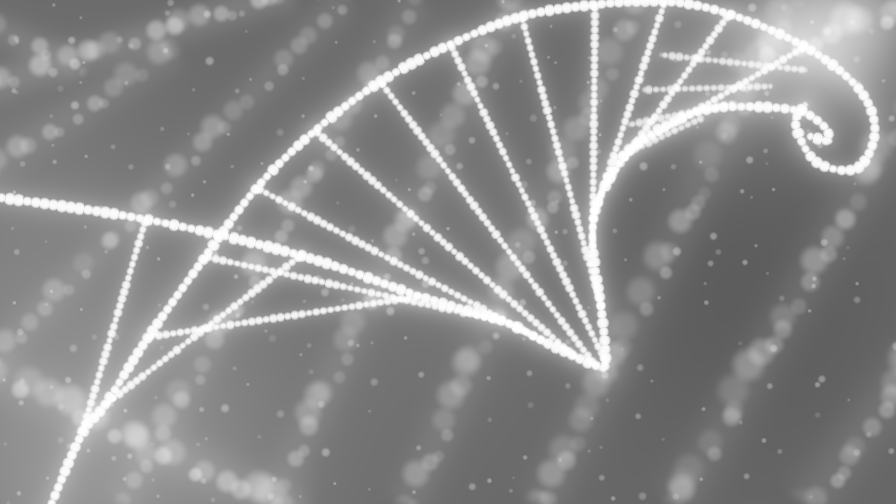
A Shadertoy shader for this background:

```glsl
// Glowing beaded double helix over blurred bead chains and drifting dust, in greys.

// Canvas units: the height is 4.32, the origin is at the lower left.
const float HEIGHT = 4.32;
const float BASE_GREY = 0.41;
const float STRAND_GAP = 0.075;
const float STRAND_BEAD = 0.043;
const float RUNG_GAP = 0.062;
const float RUNG_BEAD = 0.031;
const float BOKEH_GAP = 0.15;
const float BEAD_SOFTNESS = 0.016;
const int KNOTS = 20;
const int CURVE_STEPS = 5;
const int RUNGS = 13;

// Knots of the two strands; equal indices are joined by rungs.
const vec2 OUTER[20] = vec2[20](
    vec2(.40, -.10), vec2(.70, .60), vec2(.90, .85), vec2(1.27, 1.43), vec2(1.76, 2.12),
    vec2(2.20, 2.71), vec2(2.70, 3.20), vec2(3.26, 3.62), vec2(3.86, 3.94), vec2(4.47, 4.18),
    vec2(5.10, 4.28), vec2(5.70, 4.31), vec2(6.25, 4.20), vec2(6.90, 3.92), vec2(7.36, 3.56),
    vec2(7.50, 3.20), vec2(7.35, 2.88), vec2(7.00, 2.93), vec2(6.82, 3.25), vec2(6.90, 3.42));
const vec2 INNER[20] = vec2[20](
    vec2(-.10, 2.64), vec2(1.25, 2.44), vec2(2.58, 2.13), vec2(3.60, 1.78), vec2(4.30, 1.57),
    vec2(4.65, 1.40), vec2(4.92, 1.27), vec2(5.10, 1.19), vec2(5.19, 1.22), vec2(5.15, 1.70),
    vec2(5.08, 2.20), vec2(5.10, 2.50), vec2(5.20, 2.75), vec2(5.40, 3.04), vec2(5.80, 3.29),
    vec2(6.20, 3.40), vec2(6.80, 3.38), vec2(7.05, 3.25), vec2(7.10, 3.12), vec2(6.95, 3.15));

float hash(vec2 p) {
    return fract(sin(dot(p, vec2(127.1, 311.7))) * 43758.5453);
}

float spot(vec2 p, vec2 center, float radius) {
    vec2 q = (p - center) / radius;
    return exp(-dot(q, q));
}

// Distance to a segment, and length along it.
vec2 toSegment(vec2 p, vec2 a, vec2 b) {
    vec2 ab = b - a;
    float t = clamp(dot(p - a, ab) / dot(ab, ab), 0.0, 1.0);
    return vec2(length(p - a - ab * t), t * length(ab));
}

// Row of sharp beads on a thin thread with a halo.
float beads(vec2 path, float gap, float radius, float seed) {
    float cell = path.y / gap;
    float r = radius * mix(0.6, 1.1, hash(vec2(floor(cell), seed)));
    float d = length(vec2((fract(cell) - 0.5) * gap, path.x));
    float bead = smoothstep(r + BEAD_SOFTNESS, r - BEAD_SOFTNESS, d);
    float thread = smoothstep(radius, 0.0, path.x);
    return 2.2 * bead + 0.8 * thread + 0.38 * exp(-path.x * 0.5 / radius);
}

vec2 knot(int strand, int i) {
    i = clamp(i, 0, KNOTS - 1);
    return strand == 0 ? OUTER[i] : INNER[i];
}

// Nearest point of a Catmull-Rom strand: distance and arc length.
vec2 toStrand(vec2 p, int strand) {
    vec2 best = vec2(1e3, 0.0);
    float travelled = 0.0;
    vec2 last = knot(strand, 0);
    for (int i = 0; i < KNOTS - 1; i++) {
        vec2 a = knot(strand, i - 1), b = knot(strand, i);
        vec2 c = knot(strand, i + 1), d = knot(strand, i + 2);
        for (int k = 1; k <= CURVE_STEPS; k++) {
            float t = float(k) / float(CURVE_STEPS);
            vec2 next = b + 0.5 * t * (c - a + t * (2.0 * a - 5.0 * b + 4.0 * c - d
                      + t * (3.0 * (b - c) + d - a)));
            vec2 path = toSegment(p, last, next);
            if (path.x < best.x) best = vec2(path.x, travelled + path.y);
            travelled += length(next - last);
            last = next;
        }
    }
    return best;
}

// Out-of-focus chain of jittered discs.
float bokeh(vec2 p, vec2 a, vec2 b, float size, float seed) {
    vec2 dir = normalize(b - a);
    vec2 q = vec2(dot(p - a, dir), dot(p - a, vec2(-dir.y, dir.x)));
    float sum = 0.22 * exp(-q.y * q.y / (size * size * 2.0));
    for (int k = -1; k <= 1; k++) {
        float cell = floor(q.x / BOKEH_GAP) + float(k);
        float h = hash(vec2(cell, seed)), g = hash(vec2(seed + 7.0, cell));
        vec2 center = vec2((cell + h) * BOKEH_GAP, (g - 0.5) * size);
        float r = size * mix(0.5, 1.25, g);
        sum += mix(0.25, 0.75, h) * smoothstep(r, r * 0.35, length(q - center));
    }
    return sum * smoothstep(-0.1, 0.1, q.x) * smoothstep(0.1, -0.1, q.x - length(b - a));
}

float dust(vec2 p, float size, float seed) {
    vec2 cell = floor(p / size);
    float h = hash(cell + seed), g = hash(cell.yx + seed + 3.7);
    float r = mix(0.018, 0.05, g * g);
    float d = length(p - (cell + 0.2 + 0.6 * vec2(g, fract(h * 17.0))) * size);
    return step(0.45, h) * mix(0.15, 0.5, fract(g * 9.0)) * smoothstep(r, r * 0.3, d);
}

void mainImage(out vec4 fragColor, in vec2 fragCoord) {
    vec2 p = fragCoord / iResolution.xy * vec2(HEIGHT * 16.0 / 9.0, HEIGHT);

    // Soft backdrop
    float grey = BASE_GREY + 0.17 * spot(p, vec2(0.8, 0.3), 1.7) + 0.05 * spot(p, vec2(3.8, 2.3), 1.6)
               - 0.05 * spot(p, vec2(6.3, 1.8), 1.5) + 0.06 * spot(p, vec2(0.2, 2.5), 1.5);

    // Blurred chains fanning out to the right
    float haze = 0.0;
    for (int i = 0; i < 7; i++) {
        float n = float(i);
        vec2 foot = vec2(1.15 * n + 0.05 - 1.3 * exp(-2.0 * n), 0.0);
        vec2 head = vec2(2.95 + 0.5 * n + 0.115 * n * n, HEIGHT);
        haze += 0.5 * bokeh(p, foot, head, 0.11 + 0.008 * n, n);
    }
    haze += 0.75 * bokeh(p, vec2(-0.2, 1.2), vec2(2.6, -0.1), 0.15, 11.0);
    haze += 0.5 * bokeh(p, vec2(-0.2, 2.8), vec2(1.5, 3.9), 0.12, 12.0);
    haze += 0.75 * bokeh(p, vec2(-0.2, 3.55), vec2(2.5, 4.4), 0.11, 13.0);
    haze += 0.6 * bokeh(p, vec2(-0.2, 4.15), vec2(0.7, 3.75), 0.10, 14.0);
    haze += 0.8 * bokeh(p, vec2(6.3, 3.8), vec2(7.9, 4.3), 0.16, 15.0);
    haze += 1.1 * spot(p, vec2(7.1, 4.0), 0.55) + 0.3 * spot(p, vec2(6.1, 3.7), 0.7);
    haze += dust(p, 0.31, 1.0) + dust(p + 0.13, 0.43, 5.0);

    // Rungs and the fine lattice near the curl
    float glow = 0.0;
    for (int i = 1; i <= RUNGS; i++)
        glow += 0.75 * beads(toSegment(p, OUTER[i], INNER[i]), RUNG_GAP, RUNG_BEAD, float(i));
    for (int k = 0; k < 4; k++) {
        float n = float(k);
        vec2 path = toSegment(p, vec2(5.25 + 0.14 * n, 2.95 + 0.3 * n), vec2(6.0 + 0.3 * n, 3.3 + 0.14 * n));
        glow += 0.45 * beads(path, RUNG_GAP, RUNG_BEAD, 30.0 + n);
    }

    // The two main strands
    for (int s = 0; s < 2; s++)
        glow += beads(toStrand(p, s), STRAND_GAP, STRAND_BEAD, 50.0 + float(s));

    grey = 1.0 - (1.0 - grey) * exp(-0.85 * haze - glow);
    fragColor = vec4(vec3(grey), 1.0);
}
```
